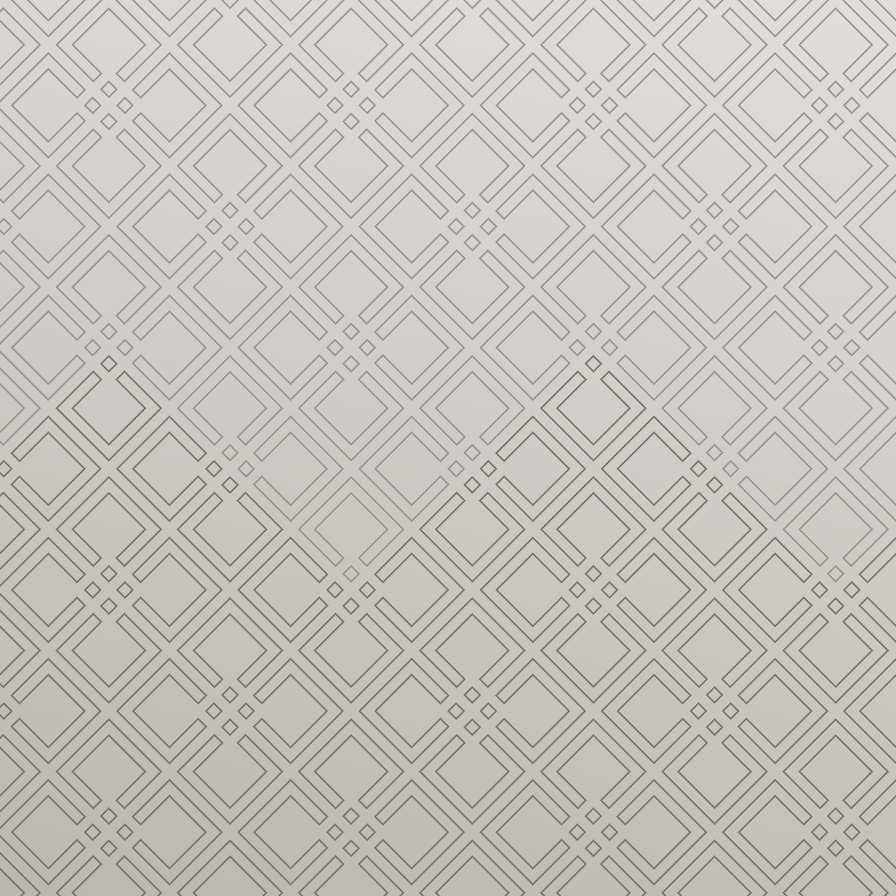
A Shadertoy shader for this pattern:

```glsl
// Draws a diagonal lattice of outlined open frames around clusters of four small diamonds.

const float REPEAT = 0.2704;                // distance between clusters in a row
const vec2 ANCHOR = vec2(0.1215, 0.612);    // centre of one cluster
const float LINE_WIDTH = 0.009;             // in units of the rotated cell

// Signed distance to a square, with mitred corners
float square(vec2 p, float halfSide) {
    vec2 a = abs(p);
    return max(a.x, a.y) - halfSide;
}

// Square frame whose corner towards the cluster is cut away
float openFrame(vec2 p, vec2 centre, float outer, float inner, float cut) {
    float ring = max(square(p - centre, outer), -square(p - centre, inner));
    return max(ring, cut - max(p.x, p.y));
}

// Share of a pixel covered by a line around the zero distance
float lineCoverage(float d, float width, float pixel) {
    float a = abs(d) / pixel;
    float h = 0.5 * width / pixel;
    return clamp(0.5 + h - a, 0.0, 1.0) - clamp(0.5 - h - a, 0.0, 1.0);
}

// Soft light falling from the upper right
vec3 wallColour(vec2 uv) {
    vec3 bottom = mix(vec3(0.730, 0.720, 0.690), vec3(0.765, 0.755, 0.730), uv.x);
    vec3 top = mix(vec3(0.855, 0.840, 0.840), vec3(0.885, 0.870, 0.870), uv.x);
    return mix(bottom, top, uv.y);
}

// Lines turn darker below a zigzag that runs between the frames
vec3 lineColour(vec2 p) {
    float zigzag = -abs(mod(p.x + 1.0, 2.0) - 1.0);
    vec3 pale = vec3(0.585, 0.565, 0.550);
    vec3 dark = vec3(0.450, 0.435, 0.380);
    return mix(dark, pale, step(zigzag, p.y));
}

void mainImage(out vec4 fragColor, in vec2 fragCoord) {
    vec2 uv = fragCoord / iResolution.xy;
    vec2 p = (fragCoord / iResolution.y - ANCHOR) / REPEAT;

    // Turn by 45 degrees, repeat, and fold each cell onto one quarter
    vec2 q = vec2(p.x + p.y, p.x - p.y);
    vec2 cell = abs(q - floor(q + 0.5));
    float pixel = sqrt(2.0) / (REPEAT * iResolution.y);

    float diamond = square(cell - 0.0665, 0.032);
    float frame = openFrame(cell, vec2(0.25), 0.2155, 0.150, 0.163);
    float ink = lineCoverage(min(diamond, frame), LINE_WIDTH, pixel);

    fragColor = vec4(mix(wallColour(uv), lineColour(p), ink), 1.0);
}
```
